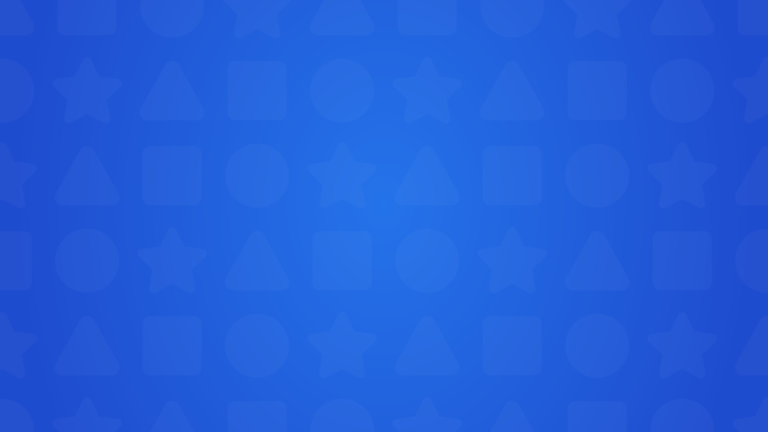
A WebGL 2 fragment shader for this pattern:

```glsl
#version 300 es
precision highp float;
// Faint rounded triangles, squares, circles and stars on a blue radial glow.
// A square grid picks one of four signed distance shapes per cell, with each
// row shifted along the sequence, and blends it as a thin white veil.

uniform vec2 u_resolution;
out vec4 fragColor;

const float PI = 3.14159265;
const float CELL = 0.1968;           // grid pitch, in canvas heights
const float VEIL = 0.028;            // opacity of the shapes
const vec3 GLOW_BLUE = vec3(0.143, 0.450, 0.915);
const vec3 EDGE_BLUE = vec3(0.119, 0.297, 0.808);
const int ROW_SHIFT[4] = int[4](1, 3, 2, 0);

// Distance to segment a-b, negative on its right-hand side.
float signedEdge(vec2 p, vec2 a, vec2 b) {
  vec2 e = b - a, w = p - a;
  float h = clamp(dot(w, e) / dot(e, e), 0.0, 1.0);
  float side = e.x * w.y - e.y * w.x;
  return length(w - e * h) * (side < 0.0 ? -1.0 : 1.0);
}

float triangleShape(vec2 p, float halfBase, float halfHeight, float rounding) {
  p.x = abs(p.x);
  vec2 corner = vec2(halfBase, -halfHeight);
  float slant = signedEdge(p, vec2(0.0, halfHeight), corner);
  float base = signedEdge(p, corner, vec2(0.0, -halfHeight));
  float d = min(abs(slant), abs(base));
  return (max(slant, base) < 0.0 ? -d : d) - rounding;
}

float squareShape(vec2 p, float halfSize, float rounding) {
  vec2 q = abs(p) - halfSize + rounding;
  return length(max(q, 0.0)) + min(max(q.x, q.y), 0.0) - rounding;
}

float circleShape(vec2 p, float radius) {
  return length(p) - radius;
}

float starShape(vec2 p, float outer, float inner, float rounding) {
  float sector = 2.0 * PI / 5.0;
  float a = atan(p.x, p.y) + 0.5 * sector;
  a = abs(mod(a, sector) - 0.5 * sector);
  vec2 folded = length(p) * vec2(sin(a), cos(a));
  vec2 notch = inner * vec2(sin(PI / 5.0), cos(PI / 5.0));
  return signedEdge(folded, vec2(0.0, outer), notch) - rounding;
}

// Shape sequence: triangle, square, circle, star.
float shapeDistance(vec2 p, int kind) {
  if (kind == 0) return triangleShape(p, 0.285, 0.255, 0.095);
  if (kind == 1) return squareShape(p, 0.347, 0.09);
  if (kind == 2) return circleShape(p, 0.376);
  return starShape(p + vec2(0.0, 0.03), 0.372, 0.185, 0.053);
}

// Glow that falls off to a flat edge colour, over an elliptical extent.
vec3 background(vec2 p, vec2 centre, vec2 extent) {
  float t = min(length((p - centre) / extent), 1.0);
  return mix(GLOW_BLUE, EDGE_BLUE, t);
}

void main() {
  vec2 p = gl_FragCoord.xy / u_resolution.y;
  float middle = 0.5 * u_resolution.x / u_resolution.y;

  // Grid cell and the shape it holds
  vec2 grid = (p - vec2(middle + 0.0015, 0.495)) / CELL;
  ivec2 id = ivec2(floor(grid));
  int shift = ROW_SHIFT[abs(id.y + 1) & 3];
  int kind = (id.x + 1 + shift) & 3;
  float d = shapeDistance(fract(grid) - 0.5, kind);

  // Smooth coverage over about one pixel
  float pixel = 1.0 / (u_resolution.y * CELL);
  float cover = 1.0 - smoothstep(-0.9 * pixel, 0.9 * pixel, d);

  vec3 color = background(p, vec2(middle, 0.53), vec2(0.86, 1.12));
  fragColor = vec4(mix(color, vec3(1.0), VEIL * cover), 1.0);
}
```
